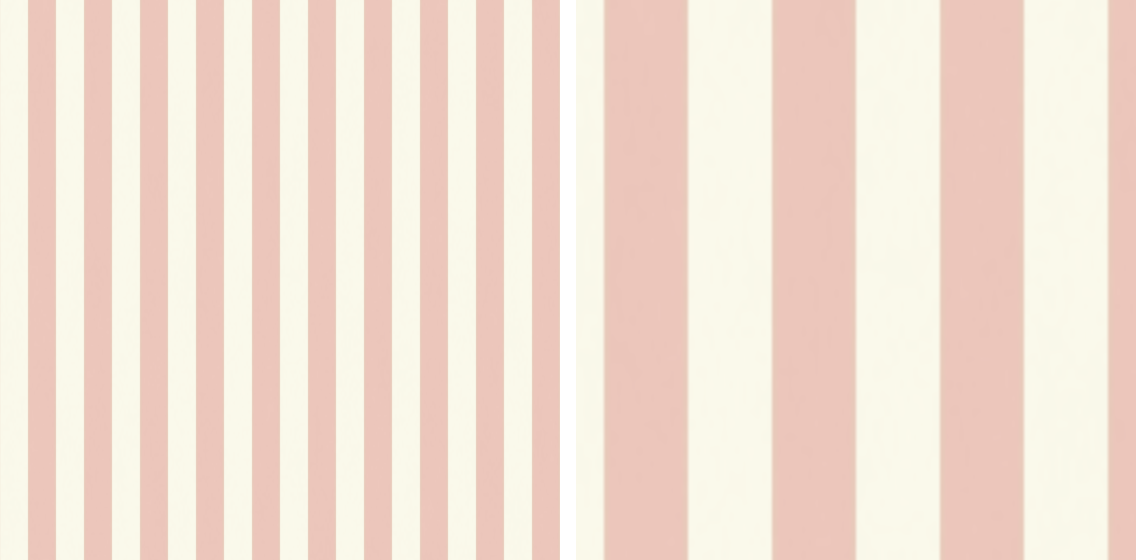
Left, the full canvas; right, a detail of the centre.
This pattern is drawn by a WebGL 1 fragment shader. Its source:

```glsl
precision highp float;
// Ten even vertical stripes of cream and blush pink with a faint paper grain.

uniform vec2 u_resolution;

const float STRIPE_PAIRS = 10.0;
const float EDGE_TINT_WIDTH = 0.003;
const float EDGE_SOFTNESS = 0.0015;
const vec3 CREAM = vec3(0.98, 0.975, 0.92);
const vec3 BLUSH = vec3(0.925, 0.776, 0.733);
const vec3 TAN = vec3(0.91, 0.79, 0.73);

// Sine-free hash of a lattice point, 0 to 1
float hash(vec2 p) {
    vec3 q = fract(vec3(p.xyx) * 0.1031);
    q += dot(q, q.yzx + 33.33);
    return fract((q.x + q.y) * q.z);
}

// Smooth value noise, 0 to 1
float valueNoise(vec2 p) {
    vec2 cell = floor(p);
    vec2 f = fract(p);
    f = f * f * (3.0 - 2.0 * f);
    float bottom = mix(hash(cell), hash(cell + vec2(1.0, 0.0)), f.x);
    float top = mix(hash(cell + vec2(0.0, 1.0)), hash(cell + vec2(1.0)), f.x);
    return mix(bottom, top, f.y);
}

// Signed distance to the dark half of each pair, negative inside
float stripeDistance(float x, float pairs) {
    return (abs(fract(x * pairs - 0.25) - 0.5) - 0.25) / pairs;
}

// Faint grain, drawn out along the stripes, centred on zero
float paperGrain(vec2 uv) {
    float fine = valueNoise(uv * vec2(256.0, 128.0));
    float broad = valueNoise(uv * vec2(60.0, 12.0) + 37.0);
    return 0.6 * fine + 0.4 * broad - 0.5;
}

vec3 stripeColor(float d, float softness) {
    float tint = smoothstep(-EDGE_TINT_WIDTH - softness, -EDGE_TINT_WIDTH + softness, d);
    vec3 band = mix(BLUSH, TAN, tint);
    float coverage = 1.0 - smoothstep(-softness, softness, d);
    return mix(CREAM, band, coverage);
}

void main() {
    vec2 uv = gl_FragCoord.xy / u_resolution;
    float softness = max(EDGE_SOFTNESS, 0.75 / u_resolution.x);
    vec3 color = stripeColor(stripeDistance(uv.x, STRIPE_PAIRS), softness);
    color += 0.008 * paperGrain(uv);
    gl_FragColor = vec4(color, 1.0);
}
```
